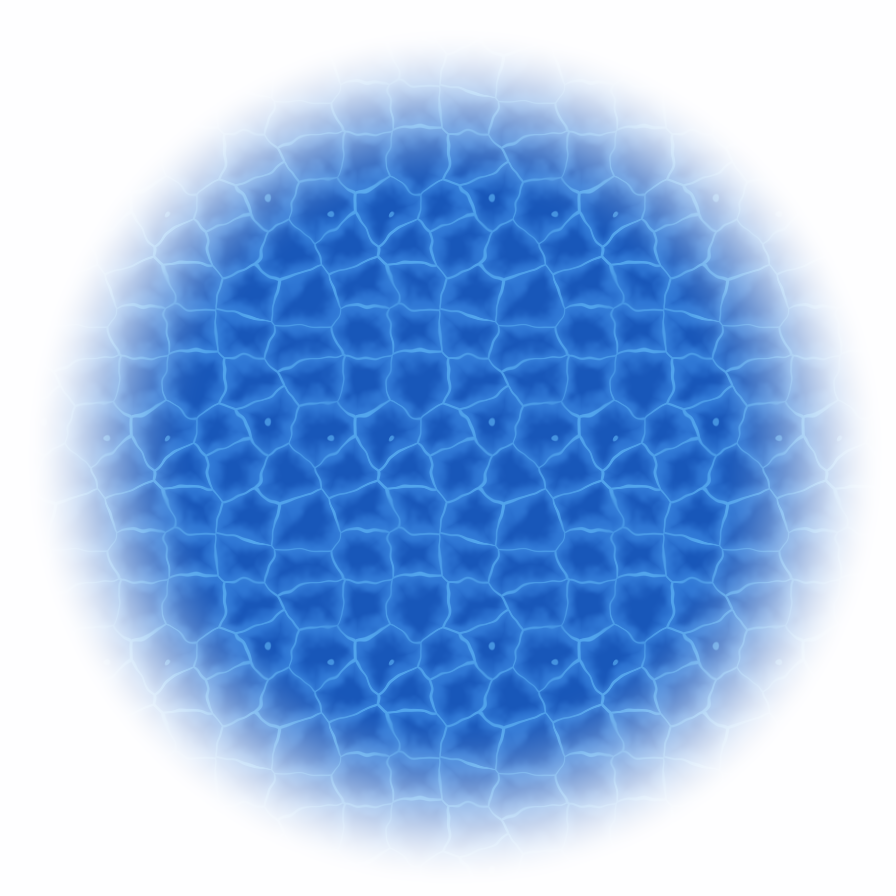
This texture is drawn by a Shadertoy shader. Its source:

```glsl
const float TILES = 4.0;
const vec2 GRID = vec2(4.0, 5.0);

vec2 hash2(vec2 p) {
    vec3 q = fract(vec3(p.xyx) * vec3(0.1031, 0.1030, 0.0973));
    q += dot(q, q.yzx + 33.33);
    return fract((q.xx + q.yz) * q.zy);
}

// Value noise that repeats after a whole number of lattice steps
float tiledNoise(vec2 tile, float period, float seed) {
    vec2 p = tile * period;
    vec2 i = floor(p);
    vec2 f = fract(p);
    f = f * f * (3.0 - 2.0 * f);
    float a = hash2(mod(i, period) + seed).x;
    float b = hash2(mod(i + vec2(1, 0), period) + seed).x;
    float c = hash2(mod(i + vec2(0, 1), period) + seed).x;
    float d = hash2(mod(i + vec2(1, 1), period) + seed).x;
    return mix(mix(a, b, f.x), mix(c, d, f.x), f.y);
}

float tiledFbm(vec2 tile, float period, float seed) {
    float sum = 0.0;
    float weight = 0.55;
    for (int i = 0; i < 3; i++) {
        sum += weight * tiledNoise(tile, period, seed);
        period *= 2.0;
        seed += 17.0;
        weight *= 0.5;
    }
    return sum;
}

// Cell centre in tile units: staggered rows with a little jitter
vec2 cellSeed(vec2 cell) {
    vec2 id = mod(cell, GRID);
    float stagger = 0.25 * sin(0.75 * id.y * (id.y - 1.0));
    vec2 jitter = (hash2(id + 5.0) - 0.5) * vec2(0.42, 0.5);
    return (cell + 0.5 + vec2(stagger, 0.0) + jitter) / GRID;
}

// xy: offset to the nearest seed, z: distance to the cell border
vec3 cellBorder(vec2 tile, out vec2 nearestCell) {
    vec2 base = floor(tile * GRID);
    vec2 nearest = vec2(9.0);
    nearestCell = base;
    for (int y = -2; y <= 2; y++)
    for (int x = -2; x <= 2; x++) {
        vec2 cell = base + vec2(x, y);
        vec2 offset = cellSeed(cell) - tile;
        if (dot(offset, offset) < dot(nearest, nearest)) {
            nearest = offset;
            nearestCell = cell;
        }
    }
    float border = 1.0;
    for (int y = -2; y <= 2; y++)
    for (int x = -2; x <= 2; x++) {
        vec2 offset = cellSeed(nearestCell + vec2(x, y)) - tile;
        vec2 across = offset - nearest;
        if (dot(across, across) > 1e-5)
            border = min(border, dot(0.5 * (offset + nearest), normalize(across)));
    }
    return vec3(nearest, border);
}

vec3 waterColor(vec2 tile, float pixel) {
    // Bend the cells into wavy outlines
    vec2 warp = vec2(tiledFbm(tile, 6.0, 3.0), tiledFbm(tile, 6.0, 71.0)) - 0.48;
    vec2 cell;
    vec3 web = cellBorder(tile + 0.10 * warp, cell);

    // Deep, mottled cell interiors
    float mottling = tiledFbm(tile, 11.0, 29.0) - 0.48;
    float depth = smoothstep(0.005, 0.085, web.z + 0.085 * mottling);
    vec3 color = mix(vec3(0.18, 0.46, 0.83), vec3(0.095, 0.34, 0.725), depth);

    // Bright caustic lines with uneven width and strength
    float variation = tiledNoise(tile, 8.0, 47.0);
    float width = mix(0.002, 0.008, variation * variation);
    float line = 1.0 - smoothstep(width - 0.5 * pixel, width + pixel, web.z);
    float glow = exp(-web.z / 0.014);
    vec3 light = vec3(0.34, 0.67, 0.94);
    color = mix(color, light, 0.22 * glow);
    color = mix(color, light, line * mix(0.4, 0.9, variation));

    // Small oval glints in a few cells
    vec2 chance = hash2(mod(cell, GRID) + 91.0);
    vec2 glint = (web.xy + 0.05 * (chance - 0.5)) / vec2(0.014, 0.019);
    float spot = 1.0 - smoothstep(0.6, 1.2, length(glint));
    return mix(color, light, 0.7 * spot * step(0.8, chance.x));
}

void mainImage(out vec4 fragColor, in vec2 fragCoord) {
    float size = min(iResolution.x, iResolution.y);
    vec2 p = (fragCoord - 0.5 * iResolution.xy) / size + 0.5;
    vec2 tile = vec2(p.x, 1.0 - p.y) * TILES - vec2(1.507, 1.403);
    vec3 water = waterColor(tile, TILES / size);

    // Soft round fade into white
    float radius = length(p - vec2(0.508, 0.490));
    float fade = 1.0 - smoothstep(0.29, 0.48, radius);
    fragColor = vec4(mix(vec3(0.995, 0.995, 1.0), water, fade), 1.0);
}
```
